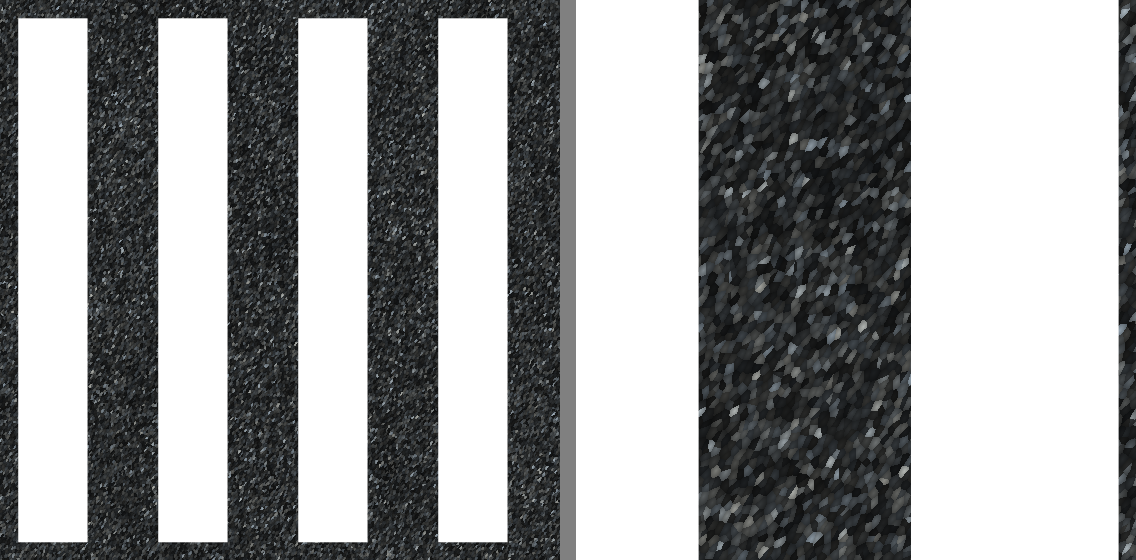
Left: the whole. Right: its middle third, enlarged.
A WebGL 2 fragment shader for this pattern:

```glsl
#version 300 es
precision highp float;
// Four upright white bars, evenly spaced on dark, grainy asphalt.

uniform vec2 u_resolution;
out vec4 outColor;

const float BAR_COUNT = 4.0;
const vec2 BAR_X = vec2(0.0327, 0.1563);  // left and right edge in each repeat
const vec2 BAR_Y = vec2(0.0315, 0.9672);  // bottom and top edge
const vec3 PAINT = vec3(1.0);
const vec3 ASPHALT_TINT = vec3(0.96, 1.01, 1.03);
const vec2 GRAIN_DENSITY = vec2(250.0, 175.0);
const float GRAIN_SLANT = 0.4;

vec3 hash3(vec2 cell) {
    vec3 p = fract(cell.xyx * vec3(0.1031, 0.1030, 0.0973));
    p += dot(p, p.yxz + 33.33);
    return fract((p.xxy + p.yzz) * p.zyx);
}

// Nearest cellular grain: xy = its cell, z = distance to its centre.
vec3 nearestGrain(vec2 p) {
    vec2 base = floor(p);
    vec3 nearest = vec3(base, 8.0);
    for (int j = -1; j <= 1; j++) {
        for (int i = -1; i <= 1; i++) {
            vec2 cell = base + vec2(i, j);
            float d = length(cell + hash3(cell).xy - p);
            if (d < nearest.z) nearest = vec3(cell, d);
        }
    }
    return nearest;
}

// Mostly dark stones with a few pale, glinting ones.
float stoneTone(float h) {
    return 0.065 + 0.18 * h + 0.10 * pow(h, 4.0) + 0.22 * pow(h, 30.0);
}

// Soft, broad changes in brightness from layered sines.
float broadMottle(vec2 uv) {
    float a = sin(uv.x * 13.0 + 2.0 * sin(uv.y * 7.0));
    float b = sin(uv.y * 19.0 + 1.7 * sin(uv.x * 11.0 + 1.0));
    float c = sin(dot(uv, vec2(37.0, 29.0)) + 1.5 * a);
    return 1.0 + 0.03 * (a + b + c);
}

vec3 asphalt(vec2 uv) {
    vec2 slanted = vec2(uv.x - GRAIN_SLANT * uv.y, uv.y);
    vec3 grain = nearestGrain(slanted * GRAIN_DENSITY + 300.0);
    vec3 random = hash3(grain.xy + 57.0);
    float shade = 1.22 - 0.48 * grain.z;
    vec3 warmCool = vec3(1.0) + vec3(0.10, 0.01, -0.10) * (random.y - 0.5);
    return ASPHALT_TINT * warmCool * stoneTone(random.x) * shade * broadMottle(uv);
}

// Smoothed coverage of an interval; edge is the blend width.
float band(float x, vec2 limits, float edge) {
    float inside = min(x - limits.x, limits.y - x);
    return smoothstep(-0.5 * edge, 0.5 * edge, inside);
}

void main() {
    vec2 uv = gl_FragCoord.xy / u_resolution;
    vec2 edge = 1.0 / u_resolution;

    // Repeat one bar across the canvas
    float localX = fract(uv.x * BAR_COUNT) / BAR_COUNT;
    float bar = band(localX, BAR_X, edge.x) * band(uv.y, BAR_Y, edge.y);

    outColor = vec4(mix(asphalt(uv), PAINT, bar), 1.0);
}
```
